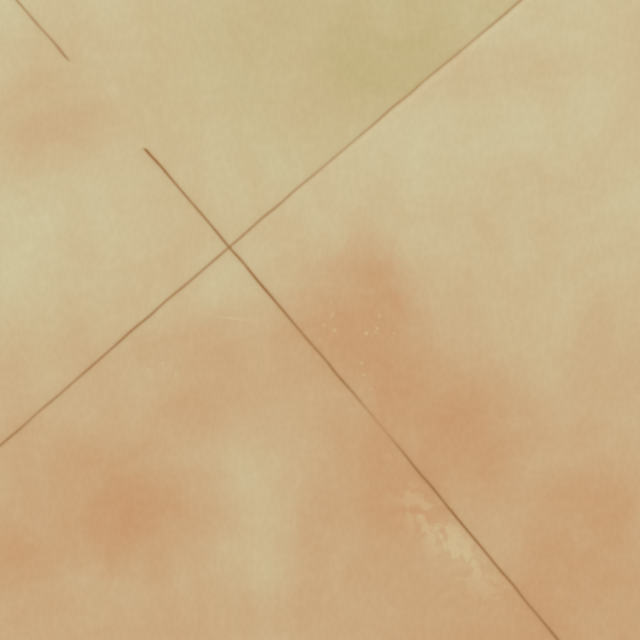
Reproduce this texture procedurally as a Shadertoy shader.

```glsl
// Warm sandstone floor: four large tiles meeting at one diagonal crossing of thin joints.
// A vertical blend plus ragged round stains drives a cream-to-terracotta ramp;
// layered sines give the mottling, cellular noise the grain, chips and worn patches.

const vec3 CREAM = vec3(0.81, 0.765, 0.61);
const vec3 TERRACOTTA = vec3(0.785, 0.615, 0.45);
const vec3 KHAKI = vec3(0.755, 0.69, 0.495);
const vec3 JOINT = vec3(0.60, 0.42, 0.25);
const vec3 CHIP = vec3(0.83, 0.75, 0.58);

// Each stain: centre, radius, strength (negative bleaches)
const int STAIN_COUNT = 12;
const vec4 STAINS[STAIN_COUNT] = vec4[STAIN_COUNT](
    vec4(0.54, 0.52, 0.09, 0.52), vec4(0.62, 0.42, 0.09, 0.36),
    vec4(0.76, 0.34, 0.08, 0.40), vec4(0.90, 0.21, 0.09, 0.34),
    vec4(0.60, 0.25, 0.11, 0.34), vec4(0.20, 0.20, 0.09, 0.38),
    vec4(0.03, 0.10, 0.08, 0.32), vec4(0.39, 0.18, 0.09, -0.26),
    vec4(0.33, 0.45, 0.14, 0.27), vec4(0.06, 0.82, 0.09, 0.32),
    vec4(0.08, 0.57, 0.13, -0.18), vec4(0.83, 0.68, 0.07, 0.20));

vec2 hash2(vec2 p) {
    p = vec2(dot(p, vec2(127.1, 311.7)), dot(p, vec2(269.5, 183.3)));
    return fract(sin(p) * 43758.5);
}

// Distance to the nearest cell point, and that cell's random value
vec2 cellular(vec2 p) {
    vec2 cell = floor(p), nearest = vec2(9.0, 0.0);
    for (int y = -1; y <= 1; y++)
    for (int x = -1; x <= 1; x++) {
        vec2 id = cell + vec2(x, y);
        float d = length(id + hash2(id) - p);
        if (d < nearest.x) nearest = vec2(d, hash2(id + 17.0).x);
    }
    return nearest;
}

// Rotated, warped sine octaves, roughly -1 to 1
float layeredSines(vec2 p) {
    float sum = 0.0, amp = 0.5;
    for (int i = 0; i < 6; i++) {
        p = mat2(0.8, 0.6, -0.6, 0.8) * p * 1.65 + 2.3;
        p += 0.7 * sin(p.yx * 1.2 + float(i));
        sum += amp * sin(p.x) * cos(p.y);
        amp *= 0.62;
    }
    return sum;
}

// Soft round falloff, stretched by size
float blob(vec2 p, vec2 centre, vec2 size) {
    vec2 q = (p - centre) / size;
    return exp(-dot(q, q));
}

// Soft line: a narrow core inside a faint wider shade
float groove(float dist, float width) {
    float d = dist / width;
    return 0.75 * exp(-d * d) + 0.18 * exp(-abs(d) * 0.5);
}

// Signed distances to the slightly bowed joints
float risingJoint(vec2 p) {
    return 0.76 * (p.y - 0.303 - 0.88 * p.x + 0.03 * p.x * p.x);
}

float fallingJoint(vec2 p) {
    return 0.77 * (p.x - 0.872 + 0.821 * p.y + 0.025 * p.y * p.y);
}

// Terracotta amount: blend down the floor, then stains and mottling
float warmth(vec2 p) {
    vec2 ragged = p + 0.045 * vec2(layeredSines(p * 8.0), layeredSines(p * 8.0 + 5.0));
    float t = mix(0.60, 0.14, smoothstep(0.15, 0.80, p.y));
    t += 0.30 * blob(p, vec2(0.93, 0.0), vec2(0.25, 0.15));
    for (int i = 0; i < STAIN_COUNT; i++)
        t += STAINS[i].w * blob(ragged, STAINS[i].xy, STAINS[i].zz);
    return t + 0.20 * layeredSines(p * 6.0) + 0.10 * layeredSines(p * 17.0 + 3.0);
}

void mainImage(out vec4 fragColor, in vec2 fragCoord) {
    vec2 uv = fragCoord / iResolution.xy;
    float px = 1.0 / iResolution.y;
    float wobble = 0.0005 * sin(uv.x * 61.0 + 2.0 * sin(uv.y * 37.0));
    float rising = risingJoint(uv) + wobble;
    float falling = fallingJoint(uv) + wobble;

    // Tile body, with a khaki tint on the upper tile only
    vec3 color = mix(CREAM, TERRACOTTA, clamp(warmth(uv), -0.06, 1.15));
    float upperTile = smoothstep(-px, px, rising);
    float khakiTint = blob(uv, vec2(0.60, 0.97), vec2(0.26, 0.22)) * (0.65 + 0.4 * layeredSines(uv * 9.0));
    color = mix(color, KHAKI, clamp(khakiTint, 0.0, 1.0) * upperTile);

    // Fine upright grain
    vec2 grainUv = uv + 0.006 * layeredSines(uv * 30.0);
    color += 0.018 * (cellular(grainUv * vec2(120.0, 70.0)).x - 0.5);

    // Tiny pale chips, gathered in two areas
    vec2 speck = cellular(uv * 60.0 + 0.25 * layeredSines(uv * 80.0));
    float chipArea = blob(uv, vec2(0.56, 0.47), vec2(0.06, 0.08))
                   + blob(uv, vec2(0.24, 0.41), vec2(0.06, 0.03));
    float chips = smoothstep(0.72, 0.85, speck.y) * (1.0 - smoothstep(0.05, 0.30, speck.x));
    color = mix(color, CHIP, 0.65 * chips * min(chipArea, 1.0));

    // Broken scuffs running along the falling joint
    float scuffArea = blob(vec2(falling, uv.y), vec2(-0.033, 0.155), vec2(0.030, 0.085));
    float flakes = layeredSines(uv * 38.0) + 0.4 - cellular(uv * 55.0).x;
    color = mix(color, CHIP, 0.65 * scuffArea * smoothstep(-0.25, 0.35, flakes));

    // Short pale scratch
    float scratch = groove(uv.y - 0.503 + 0.12 * (uv.x - 0.36), 0.002);
    color = mix(color, CHIP, 0.6 * scratch * blob(uv, vec2(0.365, 0.503), vec2(0.025)));

    // Joints: the falling one breaks and fades
    float wear = 0.8 + 0.3 * layeredSines(uv * 12.0 + 8.0);
    float gap = smoothstep(0.764, 0.772, uv.y) - smoothstep(0.900, 0.912, uv.y);
    float faded = 0.75 * blob(uv, vec2(0.60, 0.34), vec2(0.06));
    float fallingInk = wear * (1.0 - gap) * (1.0 - faded) * mix(0.95, 0.6, step(0.85, uv.y));
    float risingInk = wear * mix(0.75, 0.5, smoothstep(0.3, 0.6, uv.x));
    color = mix(color, JOINT, risingInk * groove(rising, 0.0025));
    color = mix(color, JOINT, fallingInk * groove(falling, 0.0025));
    float rim = (rising + 0.007) / 0.005;
    color += 0.02 * exp(-rim * rim) * smoothstep(0.35, 0.7, uv.x);

    fragColor = vec4(color, 1.0);
}
```
